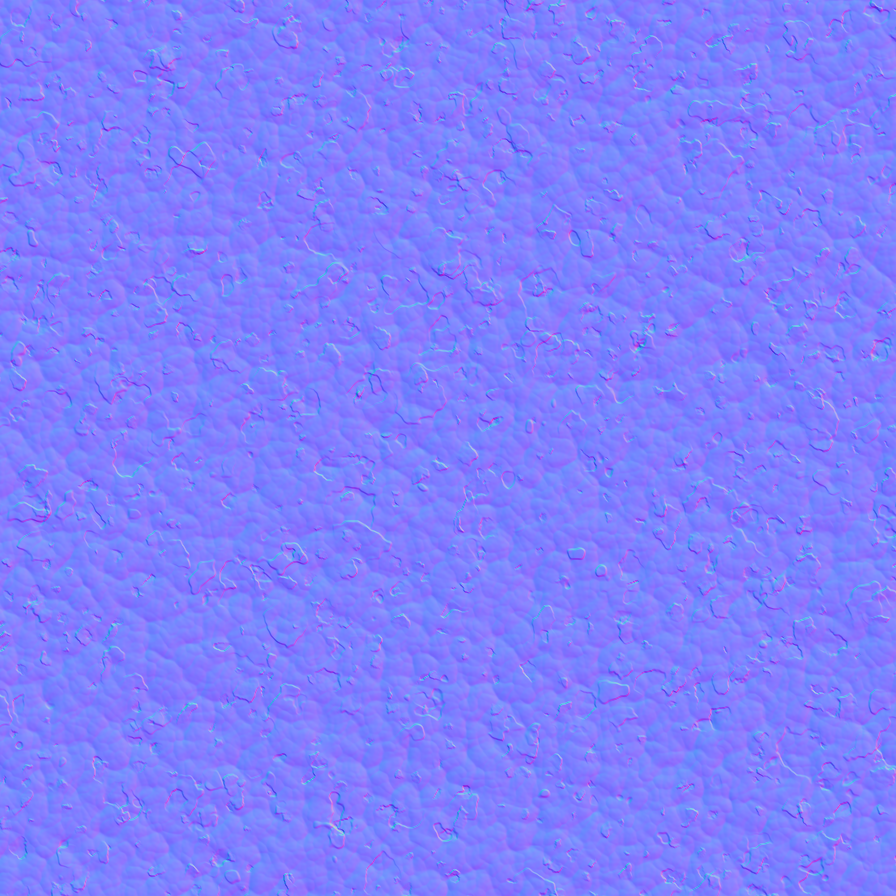
Give the GLSL for this texture map, as a Shadertoy shader.

```glsl
// Tangent-space normal map of rough, flaking plaster.
// A height field of soft domes, fine grain, scattered chips and ragged flakes
// is differentiated numerically and its normal is packed into colour.

const float EDGE = 0.0014;   // half width of a chip's edge, in canvas units
const float STEP = 0.001;    // sampling distance for the slope

vec2 hash2(vec2 p) {
    vec3 q = fract(p.xyx * vec3(0.1031, 0.1030, 0.0973));
    q += dot(q, q.yzx + 33.33);
    return fract((q.xx + q.yz) * q.zy);
}

mat2 rotation(float a) {
    float c = cos(a), s = sin(a);
    return mat2(c, s, -s, c);
}

float cornerSlope(vec2 cell, vec2 f, vec2 corner) {
    float a = 6.2832 * hash2(cell + corner).x;
    return dot(vec2(cos(a), sin(a)), f - corner);
}

// Gradient noise, about -0.7 to 0.7
float noise(vec2 p) {
    vec2 i = floor(p), f = fract(p);
    vec2 u = f * f * f * (f * (f * 6.0 - 15.0) + 10.0);
    float low = mix(cornerSlope(i, f, vec2(0, 0)), cornerSlope(i, f, vec2(1, 0)), u.x);
    float high = mix(cornerSlope(i, f, vec2(0, 1)), cornerSlope(i, f, vec2(1, 1)), u.x);
    return mix(low, high, u.y);
}

float fbm(vec2 p) {
    float sum = 0.0, gain = 1.0;
    for (int i = 0; i < 3; i++) {
        sum += gain * noise(p);
        p = rotation(0.6) * p * 2.1 + 17.3;
        gain *= 0.45;
    }
    return sum;
}

// Rounded lumps with softened creases (smooth cellular distance)
float domes(vec2 p, float scale) {
    p *= scale;
    vec2 cell = floor(p);
    float sum = 0.0;
    for (int y = -1; y <= 1; y++)
    for (int x = -1; x <= 1; x++) {
        vec2 id = cell + vec2(x, y);
        vec2 d = id + hash2(id) - p;
        sum += exp(-14.0 * dot(d, d));
    }
    return log(sum + 1e-5) / (14.0 * scale);
}

// Scattered raised or sunken chips; each tilts so one side melts away
float chips(vec2 p, float scale, float density, float seed) {
    p *= scale;
    p += 0.22 * vec2(fbm(p * 2.3 + seed), fbm(p * 2.3 + seed + 41.0));
    vec2 cell = floor(p);
    float sum = 0.0;
    for (int y = -1; y <= 1; y++)
    for (int x = -1; x <= 1; x++) {
        vec2 id = cell + vec2(x, y);
        vec2 pick = hash2(id + seed);
        if (pick.x > density) continue;
        vec2 shape = hash2(id + seed + 7.7);
        vec2 q = rotation(6.2832 * pick.y) * (p - id - hash2(id + seed + 3.1));
        q.y *= mix(1.0, 2.8, shape.x * shape.x);
        float radius = mix(0.14, 0.4, shape.y);
        float d = mix(length(q), max(abs(q.x), abs(q.y)), 0.4) - radius;
        float w = EDGE * scale;
        float lift = clamp(0.5 + 0.6 * dot(q, vec2(0.8, 0.6)) / radius, 0.0, 1.0);
        float side = fract(shape.x * 13.0) < 0.6 ? 1.0 : -1.0;
        sum += side * lift * (1.0 - smoothstep(-w, w, d));
    }
    return sum;
}

// Ragged islands cut from noise, fading in and out across the surface
float flakes(vec2 p, float scale, float level) {
    float w = EDGE * scale * 1.3;
    float island = smoothstep(level - w, level + w, fbm(p * scale));
    return island * smoothstep(-0.1, 0.35, noise(p * scale * 0.6 + 9.0));
}

float height(vec2 p) {
    vec2 bent = p + 0.006 * vec2(noise(p * 40.0), noise(p * 40.0 + 23.0));
    float h = 0.10 * domes(bent, 42.0) + 0.075 * domes(bent + 3.7, 95.0);
    h += 0.0016 * noise(p * 13.0) + 0.00011 * noise(p * 210.0);
    h += 0.0011 * chips(p, 14.0, 0.5, 5.0);
    h += 0.0013 * chips(p, 27.0, 0.38, 61.0);
    h += 0.0010 * chips(p, 58.0, 0.2, 113.0);
    h += 0.0012 * flakes(p, 20.0, 0.42);
    h -= 0.0012 * flakes(p + 5.3, 26.0, 0.45);
    return h;
}

void mainImage(out vec4 fragColor, in vec2 fragCoord) {
    vec2 p = fragCoord / iResolution.y + 2.0;
    vec2 e = vec2(STEP, 0.0);
    vec2 slope = vec2(height(p + e.xy) - height(p - e.xy),
                      height(p + e.yx) - height(p - e.yx)) / (2.0 * STEP);

    // Slight diagonal lean of the relief, then pack the normal
    slope.x -= 0.17 * slope.y;
    vec3 normal = normalize(vec3(-slope, 1.0));
    fragColor = vec4(0.5 + 0.5 * normal, 1.0);
}
```
